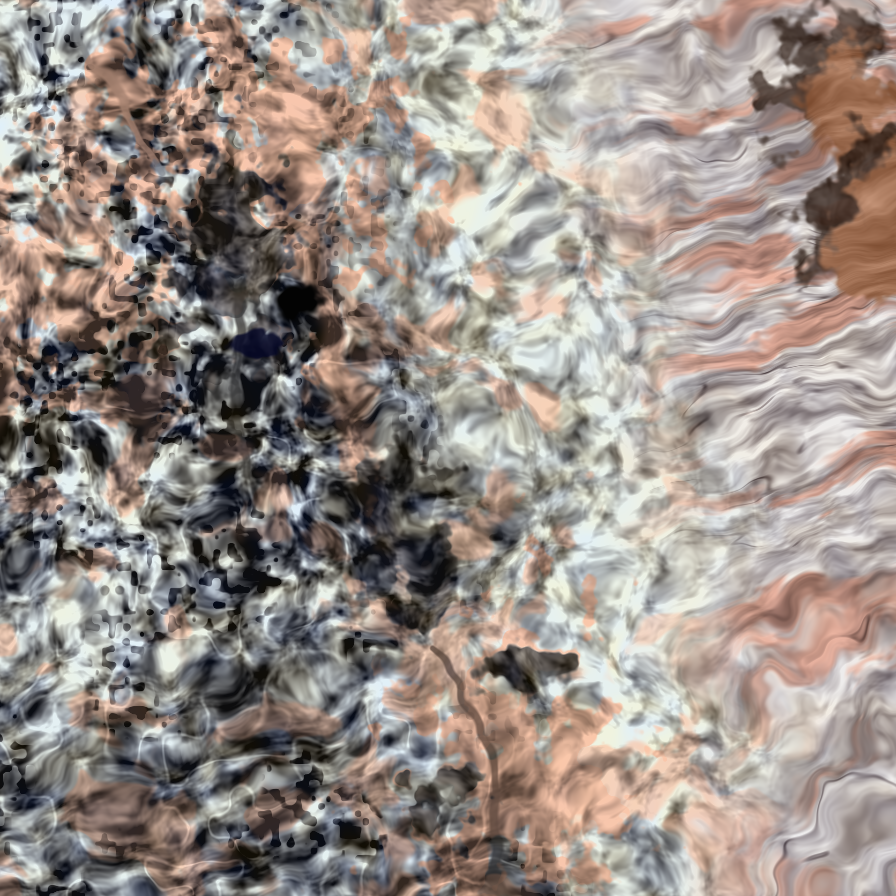
This texture is drawn by a WebGL 2 fragment shader. Its source:

```glsl
#version 300 es
precision highp float;
uniform vec2 u_resolution;
out vec4 fragColor;

float hash(vec2 cell) {
    vec3 v = fract(vec3(cell.xyx) * vec3(0.1031, 0.1030, 0.0973));
    v += dot(v, v.yzx + 33.33);
    return fract((v.x + v.y) * v.z);
}

float noise(vec2 p) {
    vec2 i = floor(p), f = fract(p);
    f = f * f * (3.0 - 2.0 * f);
    return mix(mix(hash(i), hash(i + vec2(1, 0)), f.x),
               mix(hash(i + vec2(0, 1)), hash(i + vec2(1, 1)), f.x), f.y);
}

// Matrix giving coordinates along and across a direction
mat2 turn(float angle) {
    float c = cos(angle), s = sin(angle);
    return mat2(c, -s, s, c);
}

float fbm(vec2 p, int octaves) {
    float sum = 0.0, weight = 0.5, total = 0.0;
    for (int i = 0; i < octaves; i++) {
        sum += weight * noise(p);
        total += weight;
        weight *= 0.55;
        p = turn(0.5) * p * 2.03 + 17.3;
    }
    return sum / total;
}

float ridge(float n, float width) {
    return 1.0 - smoothstep(0.0, width, abs(n - 0.5));
}

float blob(vec2 p, vec2 centre, vec2 radius, float rough) {
    return 1.0 - smoothstep(0.75, 1.1, length((p - centre) / radius) + rough);
}

float stroke(vec2 p, vec2 a, vec2 b, float width) {
    vec2 ab = b - a;
    float t = clamp(dot(p - a, ab) / dot(ab, ab), 0.0, 1.0);
    return 1.0 - smoothstep(0.4 * width, width, length(p - a - t * ab));
}

float valleyX(float y) {
    float d = 0.74 - y;
    return 0.365 + 0.16 * d + 0.23 * d * d;
}

void main() {
    vec2 p = gl_FragCoord.xy / u_resolution;
    vec2 bend = vec2(fbm(p * 11.0, 3), fbm(p * 11.0 + 31.0, 3)) - 0.5;
    vec2 q = p + 0.06 * bend;
    float patchy = fbm(p * 7.0 + 5.0, 4);
    float rough = 2.4 * (fbm(p * 38.0 + 9.0, 3) - 0.5);

    // Regions: dark plain, pale slope, layered hills
    float offset = q.x - valleyX(p.y);
    float slope = smoothstep(-0.10, 0.11, offset + 0.25 * (patchy - 0.5));
    float hills = smoothstep(-0.08, 0.12, q.x - 0.84 + 0.22 * p.y + 0.2 * (patchy - 0.5));
    float low = 1.0 - smoothstep(0.12, 0.45, p.y);

    // Plain: mottled grain, pale outlines, clustered dark specks
    float grain = fbm(q * 58.0, 3);
    float furrow = fbm(turn(0.35) * q * vec2(26.0, 68.0), 3);
    float plain = mix(0.46, 0.60, smoothstep(0.55, 0.95, p.y));
    plain += 1.75 * (mix(grain, furrow, 0.65 * low) - 0.5) + 0.5 * (patchy - 0.5);
    plain += 0.20 * ridge(noise(q * 36.0 + 4.0), 0.11);
    float specks = smoothstep(0.58, 0.72, noise(p * 120.0)) * smoothstep(0.48, 0.62, noise(q * 15.0 + 2.0));
    plain -= 0.38 * specks;

    // Pale slope
    float pale = 0.74 + 1.2 * (fbm(q * 56.0 + 70.0, 3) - 0.5) + 0.35 * (patchy - 0.5);
    pale += 0.10 * ridge(noise(q * 32.0 + 8.0), 0.12);

    // Layered hills with thin creases
    vec2 bed = turn(0.40 + 0.15 * sin(5.0 * p.y)) * (p + 0.09 * bend);
    float layer = fbm(bed * vec2(13.0, 48.0), 4);
    float fine = fbm(bed * vec2(45.0, 120.0) + 3.0, 2);
    float crease = ridge(fbm(bed * vec2(4.0, 13.0) + 6.0, 4), 0.022);
    float strata = 0.72 + 0.75 * (layer - 0.5) + 0.35 * (fine - 0.5);
    strata -= 0.27 * crease * smoothstep(0.35, 0.6, noise(bed * 14.0));

    float tone = mix(mix(plain, pale, slope), strata, hills);

    // Dark groves and water
    float grove = blob(p, vec2(0.455, 0.405), vec2(0.05, 0.10), rough);
    grove = max(grove, blob(p, vec2(0.595, 0.245), vec2(0.055, 0.025), rough));
    grove = max(grove, blob(p, vec2(0.25, 0.70), vec2(0.05, 0.10), 1.6 * rough));
    grove = max(grove, blob(p, vec2(0.50, 0.11), vec2(0.035, 0.035), 1.6 * rough));
    tone = mix(tone, 0.19 + 0.9 * (grain - 0.5), 0.8 * grove);
    float water = blob(p, vec2(0.332, 0.665), vec2(0.034, 0.027), 0.5 * rough);
    float inlet = blob(p, vec2(0.28, 0.617), vec2(0.03, 0.014), 0.6 * rough);

    // Winding channel and road
    float channel = stroke(q, vec2(0.475, 0.27), vec2(0.545, 0.18), 0.006);
    channel = max(channel, stroke(q, vec2(0.545, 0.18), vec2(0.57, 0.0), 0.007));
    channel = max(channel, stroke(q, vec2(0.262, 0.68), vec2(0.262, 0.46), 0.009));
    tone = mix(tone, 0.2, 0.75 * channel);
    float road = stroke(q, vec2(0.09, 0.98), vec2(0.14, 0.90), 0.005);
    road = max(road, stroke(q, vec2(0.14, 0.90), vec2(0.18, 0.80), 0.005));
    tone = mix(tone, 0.53, 0.8 * road);

    // Tone to grey with cool and warm mottling
    tone = clamp(tone, 0.05, 0.94);
    vec3 colour = tone * mix(vec3(1.0, 0.98, 0.98), vec3(0.97, 1.01, 0.98), tone);
    float warmth = noise(q * 42.0 + 50.0) - 0.5 + 0.25 * (slope - 0.6);
    colour += vec3(0.06, 0.015, -0.10) * warmth * (1.0 - 0.6 * hills);
    colour += vec3(0.025, -0.02, -0.005) * hills;

    // Bare earth in belts, fields and strata
    float belt = 1.0 - smoothstep(0.008, 0.028, abs(offset + 0.012));
    belt *= smoothstep(0.28, 0.40, p.y) * (1.0 - smoothstep(0.72, 0.85, p.y));
    float earth = 0.75 * belt;
    earth = max(earth, 0.8 * blob(p, vec2(0.28, 0.81), vec2(0.14, 0.13), 1.6 * rough));
    earth = max(earth, 0.7 * blob(p, vec2(0.06, 0.68), vec2(0.13, 0.10), 1.6 * rough));
    earth = max(earth, 0.8 * blob(p, vec2(0.58, 0.12), vec2(0.10, 0.17), 1.3 * rough));
    earth = max(earth, 0.6 * smoothstep(0.57, 0.68, fbm(q * 20.0 + 40.0, 3)) * (1.0 - hills));
    float rust = smoothstep(0.50, 0.66, fbm(bed * vec2(7.0, 22.0) + 20.0, 4)) * hills;
    colour = mix(colour, vec3(0.78, 0.58, 0.48) * (0.33 + tone), earth * (1.0 - 0.8 * grove));
    colour = mix(colour, vec3(0.72, 0.48, 0.40) * (0.32 + tone), 0.7 * rust);

    // Brown bluffs with shadowed ledges
    for (int i = 0; i < 3; i++) {
        float k = float(i);
        vec2 centre = vec2(0.935 + 0.035 * k, 0.885 - 0.16 * k + 0.115 * k * (k - 1.0));
        vec2 size = vec2(0.06, 0.07 - 0.01 * k);
        float shadow = blob(p, centre + vec2(-0.014, 0.02), size * 1.08, 0.7 * rough);
        float face = blob(p, centre + vec2(0.008, -0.012), size, 0.5 * rough);
        colour = mix(colour, vec3(0.20, 0.14, 0.11) + 0.35 * (grain - 0.4), 0.85 * shadow);
        colour = mix(colour, vec3(0.62, 0.43, 0.32) + 0.4 * (layer - 0.5), face);
    }

    colour = mix(colour, vec3(0.02, 0.03, 0.15), 0.85 * inlet);
    colour = mix(colour, vec3(0.01), water);
    fragColor = vec4(clamp(colour, 0.0, 1.0), 1.0);
}
```
